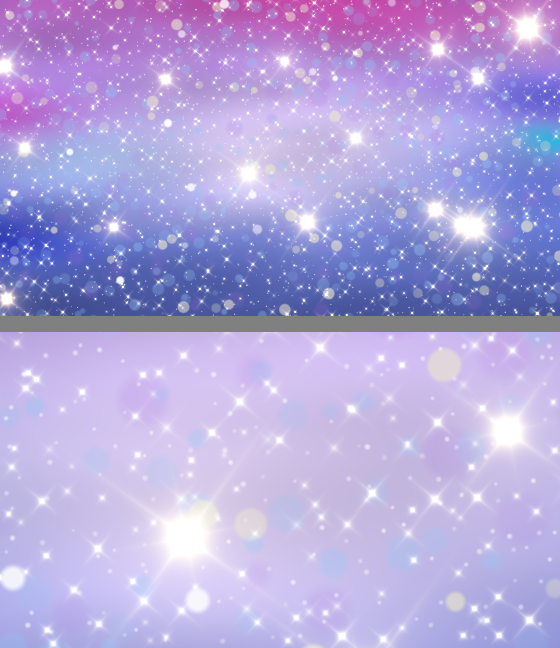
Top, the full canvas; bottom, a detail of the centre.
A WebGL 1 fragment shader for this background:

```glsl
precision highp float;
// Dreamy violet and blue sky scattered with bokeh discs, diagonal sparkles and warm flares.
uniform vec2 u_resolution;

vec2 hash2(vec2 p) {
  vec3 q = fract(p.xyx * vec3(0.1031, 0.1030, 0.0973));
  q += dot(q, q.yzx + 33.33);
  return fract((q.xx + q.yz) * q.zy);
}

float cornerSlope(vec2 corner, vec2 offset) {
  return dot(hash2(corner + 71.0) * 2.0 - 1.0, offset);
}

float gradientNoise(vec2 p) {
  vec2 i = floor(p), f = fract(p);
  vec2 u = f * f * f * (f * (f * 6.0 - 15.0) + 10.0);
  vec2 e = vec2(1.0, 0.0);
  float low = mix(cornerSlope(i, f), cornerSlope(i + e, f - e), u.x);
  float high = mix(cornerSlope(i + e.yx, f - e.yx), cornerSlope(i + 1.0, f - 1.0), u.x);
  return mix(low, high, u.y);
}

vec2 rotate(vec2 p, float angle) {
  float c = cos(angle), s = sin(angle);
  return vec2(c * p.x + s * p.y, c * p.y - s * p.x);
}

vec3 screenBlend(vec3 base, vec3 light) {
  return 1.0 - (1.0 - base) * (1.0 - clamp(light, 0.0, 1.0));
}

vec3 tintCloud(vec3 base, vec2 uv, vec2 center, vec2 size, vec3 tint, float amount) {
  vec2 d = (uv - center) / size;
  return mix(base, tint, amount * exp(-dot(d, d)));
}

// Four thin tapering rays along the axes of q
float crossRays(vec2 q, float reach, float width) {
  vec2 a = abs(q);
  vec2 taper = max(1.0 - a / reach, 0.0);
  taper *= taper;
  return taper.x * exp(-a.y / width) + taper.y * exp(-a.x / width);
}

float sparkle(vec2 d, float reach) {
  float core = exp(-dot(d, d) / (0.012 * reach * reach + 0.000006));
  return 0.85 * crossRays(rotate(d, 0.87), reach, 0.0018) + core;
}

float disc(vec2 d, float radius, float blur) {
  return 1.0 - smoothstep(radius - blur, radius + blur, length(d));
}

float sparkleLayer(vec2 p, float cell, float seed) {
  float sum = 0.0;
  for (int j = -1; j <= 1; j++) for (int i = -1; i <= 1; i++) {
    vec2 id = floor(p / cell) + vec2(float(i), float(j));
    vec2 place = hash2(id + seed), trait = hash2(id + seed + 37.0);
    float reach = cell * mix(0.2, 0.8, trait.x * trait.x);
    sum += sparkle(p - (id + place) * cell, reach) * mix(0.25, 1.0, trait.y);
  }
  return sum;
}

float discLayer(vec2 p, float cell, vec2 radii, float blur, float share, float seed) {
  float sum = 0.0;
  for (int j = -1; j <= 1; j++) for (int i = -1; i <= 1; i++) {
    vec2 id = floor(p / cell) + vec2(float(i), float(j));
    vec2 place = hash2(id + seed), trait = hash2(id + seed + 53.0);
    float strength = step(trait.x, share) * mix(0.4, 1.0, trait.x / share);
    sum += disc(p - (id + place) * cell, mix(radii.x, radii.y, trait.y), blur) * strength;
  }
  return min(sum, 1.0);
}

vec3 flare(vec2 d, float size) {
  float r = length(d) / size;
  float glow = 0.65 * exp(-r * 5.0) + 1.1 * exp(-r * r * 70.0);
  float rays = crossRays(rotate(d, 0.95), size, 0.004) + 0.5 * crossRays(rotate(d, 0.2), size * 0.6, 0.003);
  return vec3(1.0, 0.87, 0.74) * (glow + 0.55 * rays);
}

vec3 flareLayer(vec2 p, float cell, float seed) {
  vec3 sum = vec3(0.0);
  for (int j = -1; j <= 1; j++) for (int i = -1; i <= 1; i++) {
    vec2 id = floor(p / cell) + vec2(float(i), float(j));
    vec2 place = hash2(id + seed), trait = hash2(id + seed + 19.0);
    sum += step(trait.x, 0.7) * flare(p - (id + place) * cell, cell * mix(0.3, 0.6, trait.y));
  }
  return sum;
}

vec3 skyColor(vec2 uv) {
  vec3 c = mix(vec3(0.27, 0.32, 0.60), vec3(0.35, 0.43, 0.77), smoothstep(0.0, 0.25, uv.y));
  c = mix(c, vec3(0.58, 0.60, 0.87), smoothstep(0.22, 0.52, uv.y));
  c = mix(c, vec3(0.65, 0.50, 0.85), smoothstep(0.50, 0.74, uv.y));
  c = mix(c, vec3(0.67, 0.38, 0.72), smoothstep(0.75, 1.0, uv.y));
  c = tintCloud(c, uv, vec2(0.57, 1.02), vec2(0.30, 0.15), vec3(0.78, 0.24, 0.62), 0.85);
  c = tintCloud(c, uv, vec2(0.00, 0.64), vec2(0.15, 0.09), vec3(0.77, 0.29, 0.79), 0.85);
  c = tintCloud(c, uv, vec2(0.18, 0.50), vec2(0.15, 0.10), vec3(0.56, 0.74, 0.90), 0.65);
  c = tintCloud(c, uv, vec2(0.00, 0.25), vec2(0.17, 0.09), vec3(0.15, 0.20, 0.72), 0.85);
  c = tintCloud(c, uv, vec2(0.97, 0.70), vec2(0.20, 0.08), vec3(0.32, 0.34, 0.85), 0.80);
  c = tintCloud(c, uv, vec2(0.92, 0.42), vec2(0.20, 0.11), vec3(0.31, 0.40, 0.82), 0.75);
  c = tintCloud(c, uv, vec2(1.00, 0.56), vec2(0.08, 0.05), vec3(0.10, 0.72, 0.86), 0.90);
  return tintCloud(c, uv, vec2(0.50, 0.53), vec2(0.29, 0.25), vec3(0.87, 0.80, 0.94), 0.88);
}

void main() {
  vec2 p = gl_FragCoord.xy / u_resolution.y;
  vec2 uv = gl_FragCoord.xy / u_resolution;

  // Wide drifting streaks bend and shade the sky
  float drift = gradientNoise(p * vec2(1.8, 5.0));
  float streak = gradientNoise(p * vec2(2.5, 9.0) + 8.0);
  vec3 color = skyColor(uv + vec2(0.08, 0.07) * drift) * (1.0 + 0.16 * streak);

  // Bokeh from faint and blurred to small and bright
  color = mix(color, vec3(0.66, 0.42, 0.86), 0.22 * discLayer(p, 0.09, vec2(0.012, 0.030), 0.008, 0.5, 11.0));
  color = mix(color, vec3(0.58, 0.77, 0.96), 0.40 * discLayer(p, 0.065, vec2(0.007, 0.020), 0.004, 0.55, 23.0));
  color = mix(color, vec3(0.93, 0.91, 0.80), 0.65 * discLayer(p, 0.12, vec2(0.009, 0.019), 0.003, 0.6, 41.0));
  color = screenBlend(color, vec3(0.95) * discLayer(p, 0.20, vec2(0.006, 0.015), 0.004, 0.4, 67.0));

  // Warm flares, two of them dominant
  color = screenBlend(color, flareLayer(p, 0.36, 83.0));
  color = screenBlend(color, flare(p - vec2(1.67, 0.91), 0.34));
  color = screenBlend(color, flare(p - vec2(1.50, 0.28), 0.30));

  // Fine glitter and sparkles
  float glitter = discLayer(p, 0.026, vec2(0.0012, 0.0026), 0.0018, 0.55, 101.0);
  float sparkles = sparkleLayer(p, 0.062, 131.0) + sparkleLayer(p + 0.03, 0.056, 173.0);
  color = screenBlend(color, vec3(0.97, 0.96, 1.0) * (0.7 * glitter + 0.85 * sparkles));
  gl_FragColor = vec4(color, 1.0);
}
```
